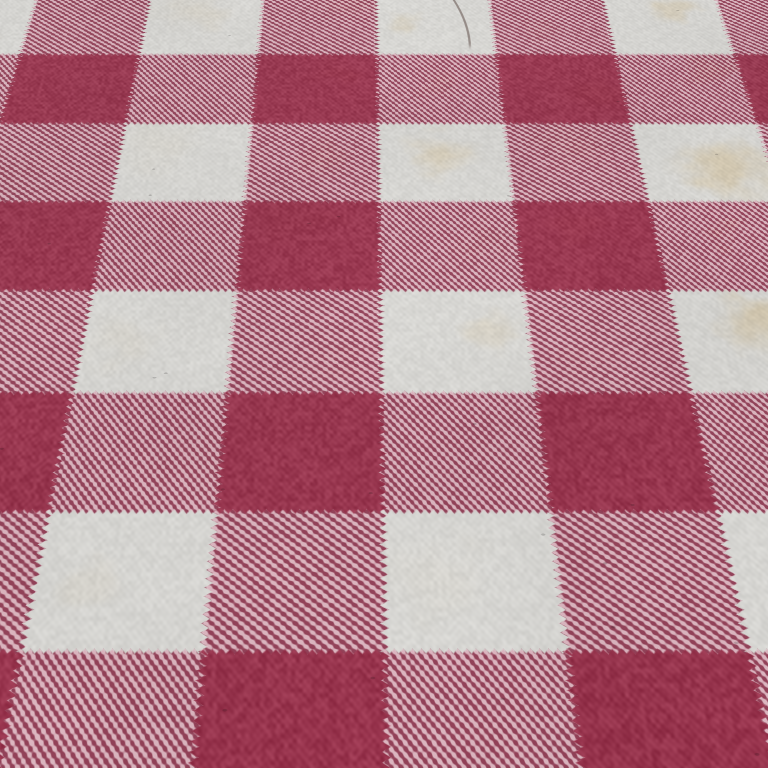
This texture is drawn by a WebGL 1 fragment shader. Its source:

```glsl
precision highp float;

uniform vec2 u_resolution;

const float TAU = 6.2831853;
const vec3 SOLID_RED = vec3(0.60, 0.205, 0.305);
const vec3 SOLID_WHITE = vec3(0.845, 0.842, 0.828);
const vec3 RED_YARN = vec3(0.575, 0.255, 0.345);
const vec3 PALE_YARN = vec3(0.865, 0.715, 0.755);
const vec3 STAIN_TINT = vec3(0.97, 0.89, 0.73);
const vec3 HAIR_COLOR = vec3(0.42, 0.36, 0.34);

float hash(vec2 p) {
  vec3 q = fract(vec3(p.xyx) * 0.1031);
  q += dot(q, q.yzx + 33.33);
  return fract((q.x + q.y) * q.z);
}

float noise(vec2 p) {
  vec2 cell = floor(p);
  vec2 f = fract(p);
  f = f * f * (3.0 - 2.0 * f);
  float low = mix(hash(cell), hash(cell + vec2(1.0, 0.0)), f.x);
  float high = mix(hash(cell + vec2(0.0, 1.0)), hash(cell + 1.0), f.x);
  return mix(low, high, f.y);
}

float cloudNoise(vec2 p) {
  float total = 0.0;
  float weight = 0.5;
  for (int i = 0; i < 3; i++) {
    total += weight * noise(p);
    p = p * 2.03 + 17.0;
    weight *= 0.5;
  }
  return total / 0.875;
}

// Depth grows toward the viewer; one cloth unit is one check.
vec2 clothCoordinates(vec2 p, float depth) {
  float column = (p.x - 0.490 - 0.0134 * p.y) / (0.1055 * depth);
  float row = (0.6808 - 1.0 / depth) / 0.03927;
  return vec2(column, row);
}

// One on odd unit intervals, zero on even ones.
float oddBand(float x, float softness) {
  float d = abs(fract((x - 0.5) * 0.5) * 2.0 - 1.0);
  return 1.0 - smoothstep(0.5 - softness, 0.5 + softness, d);
}

float zigzag(float x) {
  return abs(fract(x) - 0.5) * 2.0 - 0.5;
}

// Beaded diagonal ribs, about -1.4 to 1.4.
float twill(vec2 cloth, vec2 ribs) {
  vec2 thread = cloth * ribs;
  float rib = cos(TAU * (thread.x - thread.y));
  float bead = cos(TAU * (thread.x + thread.y));
  return rib + 0.4 * bead;
}

float stain(vec2 cloth, vec2 cell) {
  vec2 center = cell + 0.2 + 0.6 * vec2(hash(cell + 31.7), hash(cell + 58.3));
  float radius = mix(0.2, 0.5, hash(cell + 11.9));
  float d = length(cloth - center) + 0.4 * (cloudNoise(cloth * 5.0) - 0.5);
  return (1.0 - smoothstep(0.0, radius, d)) * mix(0.35, 1.0, hash(cell + 7.1));
}

float speck(vec2 cloth, float density) {
  vec2 cell = floor(cloth * density);
  vec2 center = 0.25 + 0.5 * vec2(hash(cell + 3.1), hash(cell + 9.7));
  float d = length((fract(cloth * density) - center) * vec2(1.0, 1.5));
  return step(0.985, hash(cell + 21.3)) * (1.0 - smoothstep(0.06, 0.16, d));
}

float hair(vec2 p, float pixel) {
  float lift = 0.065 - p.y;
  float d = abs(p.x - 0.612 + 5.0 * lift * lift);
  float span = 1.0 - smoothstep(0.055, 0.066, p.y);
  return span * (1.0 - smoothstep(0.0005, 0.0012 + pixel, d));
}

void main() {
  vec2 p = gl_FragCoord.xy / u_resolution;
  p.y = 1.0 - p.y;
  float pixel = 1.0 / min(u_resolution.x, u_resolution.y);
  float depth = p.y + 1.398;
  vec2 cloth = clothCoordinates(p, depth);
  vec2 footprint = pixel / vec2(0.1055 * depth, 0.03927 * depth * depth);

  // Checks with thread-sized serrations
  vec2 serration = vec2(0.045 * zigzag(cloth.y * 16.0), 0.03 * zigzag(cloth.x * 20.0));
  vec2 edge = cloth + serration;
  float redColumn = oddBand(edge.x, footprint.x + 0.006);
  float redRow = oddBand(edge.y + 1.0, footprint.y + 0.006);
  float solidRed = redColumn * redRow;
  float solidWhite = (1.0 - redColumn) * (1.0 - redRow);

  // Woven yarns, softened where they become finer than a pixel
  float detail = 1.0 - smoothstep(0.25, 0.7, 16.0 * footprint.y);
  float grain = noise(cloth * vec2(44.0, 32.0)) - 0.5;
  float ribs = mix(twill(cloth, vec2(20.0, 14.0)), twill(cloth, vec2(15.0, 16.0)), redColumn);
  float pale = smoothstep(-0.9, 0.9, ribs * detail + 0.7 * grain);
  vec3 color = mix(RED_YARN, PALE_YARN, pale);
  float fineWeave = detail * (0.09 * grain + 0.012 * twill(cloth, vec2(24.0, 18.0)));
  color = mix(color, SOLID_RED + fineWeave * vec3(1.0, 0.95, 0.95), solidRed);
  color = mix(color, SOLID_WHITE + 0.55 * fineWeave, solidWhite);

  // Stains gather on the far side; lint and a hair lie on top
  float worn = (1.0 - smoothstep(2.5, 4.5, cloth.y)) * smoothstep(-2.0, 0.2, cloth.x);
  float soil = stain(cloth, floor(cloth)) * mix(0.12, 0.85, worn);
  color *= mix(vec3(1.0), STAIN_TINT, soil * (0.3 + 0.7 * solidWhite));
  color = mix(color, color * 0.72, 0.6 * speck(cloth, 9.0));
  color = mix(color, HAIR_COLOR, 0.6 * hair(p, pixel));

  // Uneven daylight and slight fading
  float light = 0.985 + 0.05 * (cloudNoise(cloth * 0.9 + 40.0) - 0.5);
  color = mix(color, vec3(0.72, 0.64, 0.66), 0.07 * (1.0 - p.y) * (1.0 - solidWhite));
  gl_FragColor = vec4(clamp(color * light, 0.0, 1.0), 1.0);
}
```
